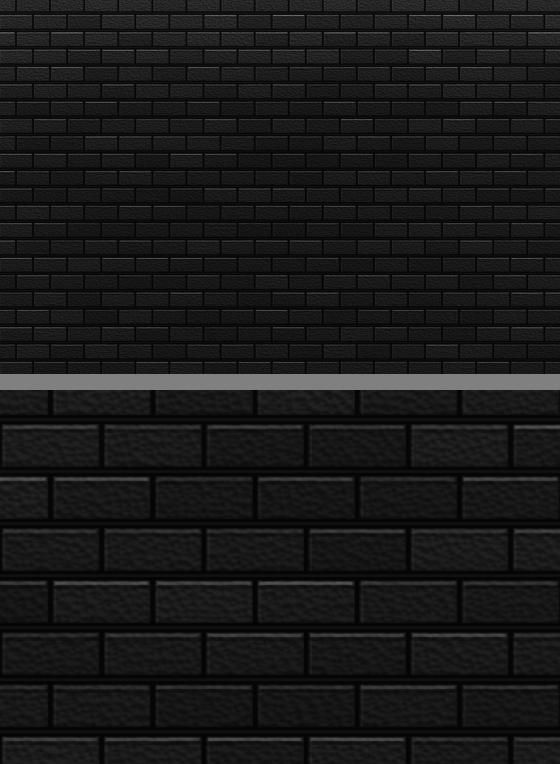
Top, the full canvas; bottom, a detail of the centre.
Write a WebGL 1 fragment shader that draws this texture.

```glsl
precision highp float;
// Black brick wall in running bond, with bevelled rough bricks lit from above.

uniform vec2 u_resolution;

const vec2 REPEATS = vec2(16.43, 21.56);   // bricks across, courses down
const vec2 PHASE = vec2(0.47, 0.83);       // first joint, first course
const vec2 PITCH = vec2(1.5, 1.0) / REPEATS;
const vec2 BRICK = vec2(0.0874, 0.0380);   // face size in canvas heights
const vec3 MORTAR = vec3(0.022);
const vec3 FACE = vec3(0.101);
const vec3 SHEEN = vec3(0.21);
const vec3 LIP = vec3(0.045);

float hash(vec2 p) {
  vec3 q = fract(vec3(p.xyx) * 0.1031);
  q += dot(q, q.yzx + 33.33);
  return fract((q.x + q.y) * q.z);
}

// Distance to the nearest scattered point.
float cellular(vec2 p) {
  vec2 cell = floor(p);
  float nearest = 2.0;
  for (int j = -1; j <= 1; j++) {
    for (int i = -1; i <= 1; i++) {
      vec2 c = cell + vec2(float(i), float(j));
      vec2 point = c + vec2(hash(c), hash(c + 57.3));
      nearest = min(nearest, length(point - p));
    }
  }
  return nearest;
}

// Slope of the pitted surface towards the light.
float relief(vec2 p) {
  vec2 q = p * vec2(130.0, 180.0) + 40.0;
  return cellular(q) - cellular(q + vec2(0.15, 0.45));
}

float boxDistance(vec2 p, vec2 halfSize) {
  vec2 d = abs(p) - halfSize;
  return length(max(d, 0.0)) + min(max(d.x, d.y), 0.0);
}

// Soft line of a given half width.
float line(float d, float halfWidth, float blur) {
  return 1.0 - smoothstep(halfWidth - blur, halfWidth + blur, abs(d));
}

// Brighter at the top, dimmest around the lower middle.
float wallLight(vec2 uv) {
  float top = smoothstep(0.45, 1.05, uv.y);
  float side = abs(uv.x - 0.5) * 2.0;
  return 0.93 + 0.52 * top * top + 0.08 * side * side + 0.06 * uv.y;
}

vec3 brickWall(vec2 uv, float pixel) {
  // Running bond: every other course shifts by half a brick.
  vec2 grid = vec2(uv.x, 1.0 - uv.y) * REPEATS;
  grid.y -= PHASE.y;
  float course = floor(grid.y);
  grid.x -= PHASE.x + 0.5 * (1.0 - mod(course, 2.0));
  vec2 id = floor(grid) + 30.0;
  vec2 local = fract(grid) * PITCH;

  // Brick face with its own tone and grain.
  vec2 center = vec2(PITCH.x * 0.5, BRICK.y * 0.5 + 0.0008);
  vec2 p = local - center;
  float edge = boxDistance(p, BRICK * 0.5 - 0.0006) - 0.0006;
  float face = 1.0 - smoothstep(-0.5 * pixel, 0.5 * pixel, edge);
  float tone = 0.88 + 0.24 * hash(id);
  float grain = relief(uv * vec2(1.5, 1.0));
  float shade = 1.0 - 0.08 * smoothstep(-0.5, 0.5, p.y / BRICK.y);
  vec3 color = FACE * tone * shade * (1.0 + 0.62 * grain);

  // Bevel: bright upper arris, faint left arris, dim right side and underside.
  float fromTop = p.y + BRICK.y * 0.5;
  float fromLeft = p.x + BRICK.x * 0.5;
  float sides = BRICK.x * 0.5 - abs(p.x);
  float inset = smoothstep(0.0, 0.004, sides);
  float gleam = mix(0.32, 1.0, pow(hash(id + 19.7), 1.6));
  color += SHEEN * gleam * inset * line(fromTop - 0.0024, 0.0014, pixel * 0.6);
  color += SHEEN * 0.14 * line(fromLeft - 0.0024, 0.0010, pixel * 0.6);
  color *= 1.0 - 0.30 * line(fromTop - 0.0062, 0.0012, pixel * 0.6);
  color *= mix(0.75, 1.0, smoothstep(0.0, 0.0025, sides));
  color *= mix(0.65, 1.0, smoothstep(0.0, 0.0030, BRICK.y - fromTop));

  // Recessed bed joint with a thin lit lip between two dark grooves.
  float lip = line(fromTop - BRICK.y - 0.0040, 0.0012, pixel * 0.6);
  vec3 joint = MORTAR + LIP * lip;
  return mix(joint, color, face) * wallLight(uv);
}

void main() {
  vec2 uv = gl_FragCoord.xy / u_resolution;
  gl_FragColor = vec4(brickWall(uv, 1.0 / u_resolution.y), 1.0);
}
```
